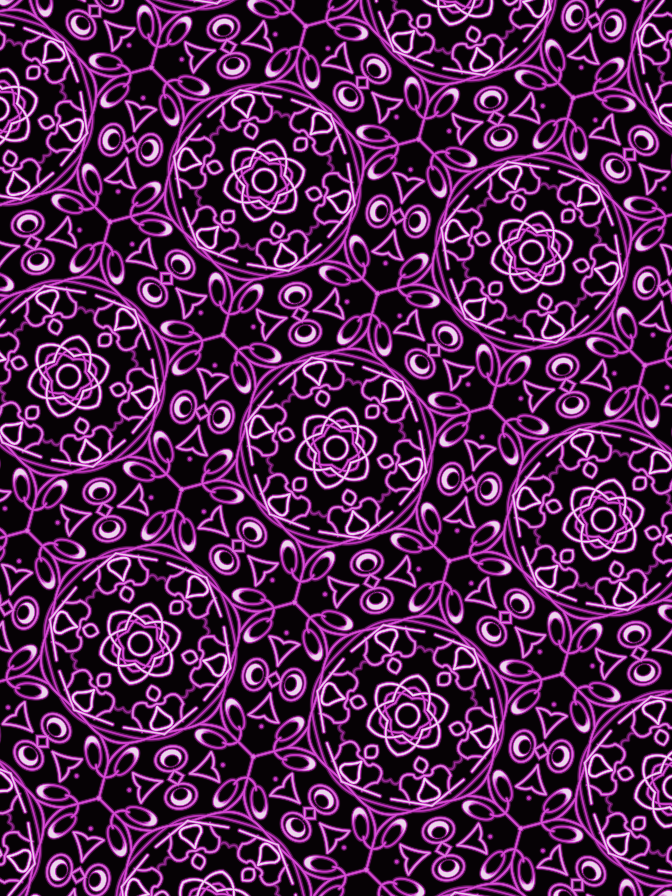
Give the GLSL for this pattern, as a Shadertoy shader.

```glsl
const float PI = 3.14159265;
const float PERIOD = 0.309;   // rosette spacing in canvas heights
const float GLOW = 0.0066;    // stroke spread in rosette spacings

// Coordinates as seen from a frame turned by angle a
mat2 turnedFrame(float a) {
    float c = cos(a), s = sin(a);
    return mat2(c, -s, s, c);
}

// Offset from the nearest centre of a triangular lattice with unit spacing
vec2 latticeOffset(vec2 p) {
    vec2 size = vec2(1.0, sqrt(3.0));
    vec2 a = mod(p + 0.5 * size, size) - 0.5 * size;
    vec2 b = mod(p, size) - 0.5 * size;
    return dot(a, a) < dot(b, b) ? a : b;
}

// Mirror the plane into one 30 degree wedge
vec2 foldWedge(vec2 p) {
    float a = abs(mod(atan(p.y, p.x) + PI / 6.0, PI / 3.0) - PI / 6.0);
    return length(p) * vec2(cos(a), sin(a));
}

float segment(vec2 p, vec2 a, vec2 b) {
    vec2 ab = b - a;
    return length(p - a - ab * clamp(dot(p - a, ab) / dot(ab, ab), 0.0, 1.0));
}

float curve(vec2 p, vec2 a, vec2 control, vec2 b) {
    float d = 1.0;
    vec2 last = a;
    for (int i = 1; i <= 8; i++) {
        float t = float(i) / 8.0;
        vec2 next = mix(mix(a, control, t), mix(control, b, t), t);
        d = min(d, segment(p, last, next));
        last = next;
    }
    return d;
}

float ellipse(vec2 p, vec2 radii) {
    float k = length(p / radii);
    return k * (k - 1.0) / max(length(p / (radii * radii)), 0.001);
}

// Glowing stroke; heat sets how white its core becomes
float stroke(float d, float heat) {
    return heat * exp(-d * d / (GLOW * GLOW));
}

// Two crossing three-lobed outlines with pointed lobes
float crossedLobes(float r, float a, float radius, float swing) {
    float wave = cos(3.0 * (a - PI / 6.0));
    wave = swing * mix(wave, asin(clamp(wave, -1.0, 1.0)) * 2.0 / PI, 0.6);
    return min(abs(r - radius - wave), abs(r - radius + wave));
}

float flower(float r, float a) {
    float e = stroke(0.85 * crossedLobes(r, a, 0.111, 0.036), 0.97);
    e = max(e, stroke(crossedLobes(r, a, 0.083, 0.020), 0.68));
    return max(e, stroke(r - 0.041, 0.98));
}

float medallion(vec2 p, float r, float a) {
    // Interlaced rim and chevrons
    float wave = cos(6.0 * a);
    float e = stroke(r - 0.350 + 0.016 * wave, 0.68);
    e = max(e, stroke(r - 0.343 - 0.007 * wave, 0.54));
    e = max(e, stroke(segment(p, vec2(0.338, 0.0), vec2(0.277, 0.135)), 0.90));
    // Large and small drops
    float drop = curve(p, vec2(0.236, 0.0), vec2(0.262, 0.012), vec2(0.285, 0.036));
    drop = min(drop, curve(p, vec2(0.285, 0.036), vec2(0.320, 0.050), vec2(0.317, 0.0)));
    e = max(e, stroke(drop, 1.0));
    e = max(e, stroke(curve(p, vec2(0.158, 0.0), vec2(0.187, 0.045), vec2(0.213, 0.0)), 0.86));
    // Goblet outline and the thin tendril to the next one
    float goblet = curve(p, vec2(0.308, 0.075), vec2(0.265, 0.075), vec2(0.250, 0.094));
    goblet = min(goblet, curve(p, vec2(0.250, 0.094), vec2(0.188, 0.085), vec2(0.213, 0.035)));
    goblet = min(goblet, curve(p, vec2(0.213, 0.035), vec2(0.238, 0.035), vec2(0.225, 0.0)));
    e = max(e, stroke(goblet, 0.78));
    float tendril = curve(p, vec2(0.215, 0.077), vec2(0.245, 0.112), vec2(0.208, 0.120));
    return max(e, stroke(tendril, 0.46));
}

// Diamond, paired eyes and arrowhead; p is relative to an edge midpoint
float clasp(vec2 p) {
    float e = stroke((abs(p.x) + p.y - 0.026) * 0.707, 0.76);
    e = max(e, stroke(ellipse(p + vec2(0.070, 0.0), vec2(0.044, 0.057)), 0.72));
    float crescent = max(ellipse(p + vec2(0.073, 0.0), vec2(0.026, 0.034)),
                         -ellipse(p + vec2(0.062, 0.0), vec2(0.027, 0.032)));
    e = max(e, stroke(max(crescent, 0.0), 1.0));
    float arrow = curve(p, vec2(0.0, 0.052), vec2(-0.018, 0.105), vec2(-0.056, 0.146));
    arrow = min(arrow, curve(p, vec2(-0.056, 0.146), vec2(-0.02, 0.154), vec2(0.0, 0.136)));
    e = max(e, stroke(arrow, 0.82));
    return max(e, stroke(max(length(p - vec2(0.0, 0.175)) - 0.003, 0.0), 0.62));
}

// Branches with looped leaves; p.x runs from the triple centre to a rosette
float branch(vec2 p) {
    float stem = segment(p, vec2(0.0), vec2(0.10, 0.0));
    stem = min(stem, curve(p, vec2(0.10, 0.0), vec2(0.155, -0.008), vec2(0.222, 0.055)));
    stem = min(stem, curve(p, vec2(0.078, 0.0), vec2(0.086, 0.034), vec2(0.112, 0.040)));
    float e = stroke(stem, 0.68);
    vec2 leaf = turnedFrame(0.40) * (p - vec2(0.153, 0.062));
    float tip = smoothstep(-0.01, 0.05, leaf.x);
    e = max(e, stroke(ellipse(leaf, vec2(0.057, 0.026)), mix(0.58, 0.95, tip)));
    float cap = max(ellipse(leaf, vec2(0.055, 0.024)),
                    -ellipse(leaf + vec2(0.012, 0.0), vec2(0.054, 0.025)));
    e = max(e, stroke(max(cap, 0.0), 0.97 * tip));
    return max(e, stroke(max(length(p) - 0.005, 0.0), 0.72));
}

vec3 neon(float e) {
    vec3 c = mix(vec3(0.025, 0.008, 0.02), vec3(0.34, 0.08, 0.33), smoothstep(0.02, 0.24, e));
    c = mix(c, vec3(0.80, 0.22, 0.79), smoothstep(0.28, 0.60, e));
    c = mix(c, vec3(0.85, 0.49, 0.85), smoothstep(0.60, 0.76, e));
    return mix(c, vec3(0.92, 0.84, 0.92), smoothstep(0.74, 0.93, e));
}

void mainImage(out vec4 fragColor, in vec2 fragCoord) {
    vec2 p = (fragCoord - 0.5 * iResolution.xy) / (iResolution.y * PERIOD);
    p = foldWedge(latticeOffset(turnedFrame(PI / 4.0) * p));
    float r = length(p), a = atan(p.y, p.x);

    // Frame of the triple centre at the wedge corner
    vec2 q = p - vec2(0.5, 0.5 / sqrt(3.0));
    vec2 inward = vec2(-cos(PI / 6.0), -0.5);
    vec2 sideways = vec2(0.5, -cos(PI / 6.0));

    float e = max(flower(r, a), medallion(p, r, a));
    e = max(e, clasp(p - vec2(0.5, 0.0)));
    e = max(e, branch(vec2(dot(q, inward), dot(q, sideways))));
    fragColor = vec4(neon(e), 1.0);
}
```
